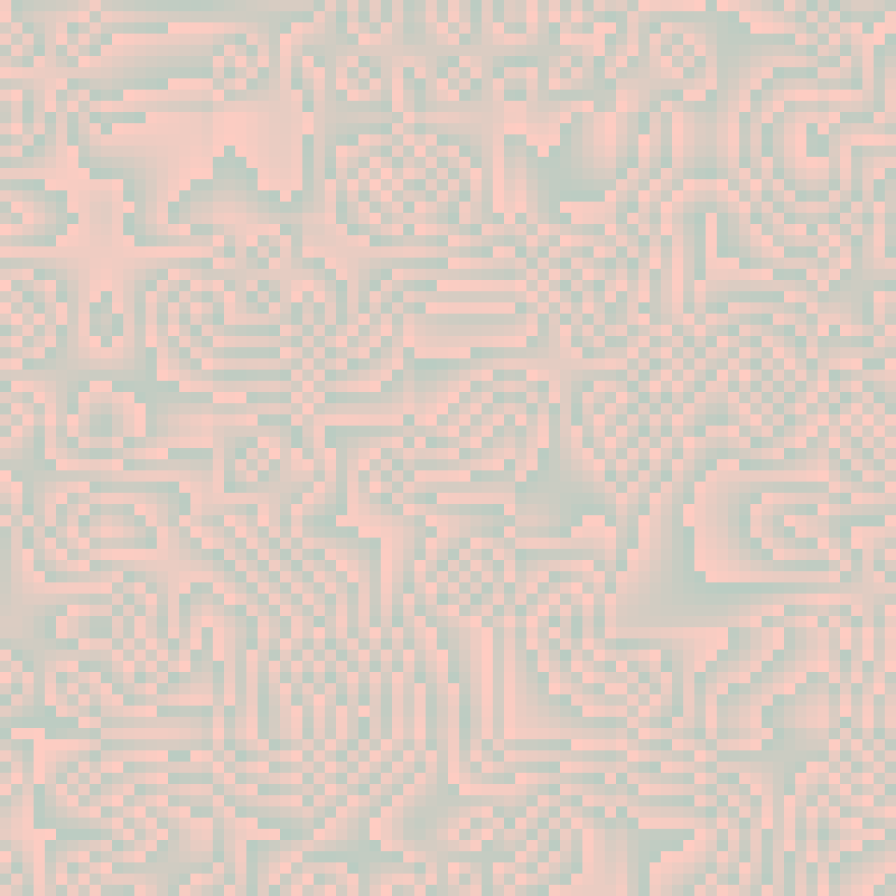
Reproduce this pattern procedurally as a Shadertoy shader.

```glsl
// Coarse mosaic of pink and sage cells. A steep faceted noise field is sampled
// once per cell and wrapped with fract; the coarse sampling aliases its contours
// into checkers, stripes, nested diamonds and smooth sail-shaped patches.

#define CELLS 80.0         // mosaic cells along the canvas height
#define BROAD_SCALE 2.7    // noise periods of the broad, smooth field
#define BROAD_WRAPS 24.0   // colour wraps over the broad field
#define FACET_SCALE 8.7    // noise periods of the faceted field
#define FACET_WRAPS 13.0   // colour wraps over the faceted field
#define FACET_EASE 0.3     // 0 gives creased facets, 1 gives smooth bumps
#define SAGE vec3(0.73, 0.80, 0.76)
#define PINK vec3(1.00, 0.80, 0.76)

float hash(vec2 p) {
    return fract(sin(dot(p, vec2(127.1, 311.7))) * 43758.5453);
}

// Value noise; ease blends linear into smooth interpolation
float valueNoise(vec2 p, float ease) {
    vec2 i = floor(p);
    vec2 f = p - i;
    vec2 u = mix(f, f * f * (3.0 - 2.0 * f), ease);
    float low = mix(hash(i), hash(i + vec2(1.0, 0.0)), u.x);
    float high = mix(hash(i + vec2(0.0, 1.0)), hash(i + vec2(1.0)), u.x);
    return mix(low, high, u.y);
}

// Wrapped height of one mosaic cell, read at its centre
float cellTone(vec2 cell) {
    vec2 p = (cell + 0.5) / CELLS;
    vec2 turned = mat2(0.8, 0.6, -0.6, 0.8) * p;
    float height = BROAD_WRAPS * valueNoise(turned * BROAD_SCALE + vec2(19.2, 41.7), 1.0)
                 + FACET_WRAPS * valueNoise(p * FACET_SCALE + vec2(7.0, 3.4), FACET_EASE);
    return fract(height);
}

void mainImage(out vec4 fragColor, in vec2 fragCoord) {
    float pixel = CELLS / iResolution.y;
    vec2 p = fragCoord * pixel;

    // Blend the four nearest cells only across a one pixel wide border
    vec2 cell = floor(p - 0.5);
    vec2 offset = p - 0.5 - cell;
    vec2 cover = clamp((offset - 0.5) / pixel + 0.5, 0.0, 1.0);
    float low = mix(cellTone(cell), cellTone(cell + vec2(1.0, 0.0)), cover.x);
    float high = mix(cellTone(cell + vec2(0.0, 1.0)), cellTone(cell + vec2(1.0)), cover.x);

    fragColor = vec4(mix(SAGE, PINK, mix(low, high, cover.y)), 1.0);
}
```
